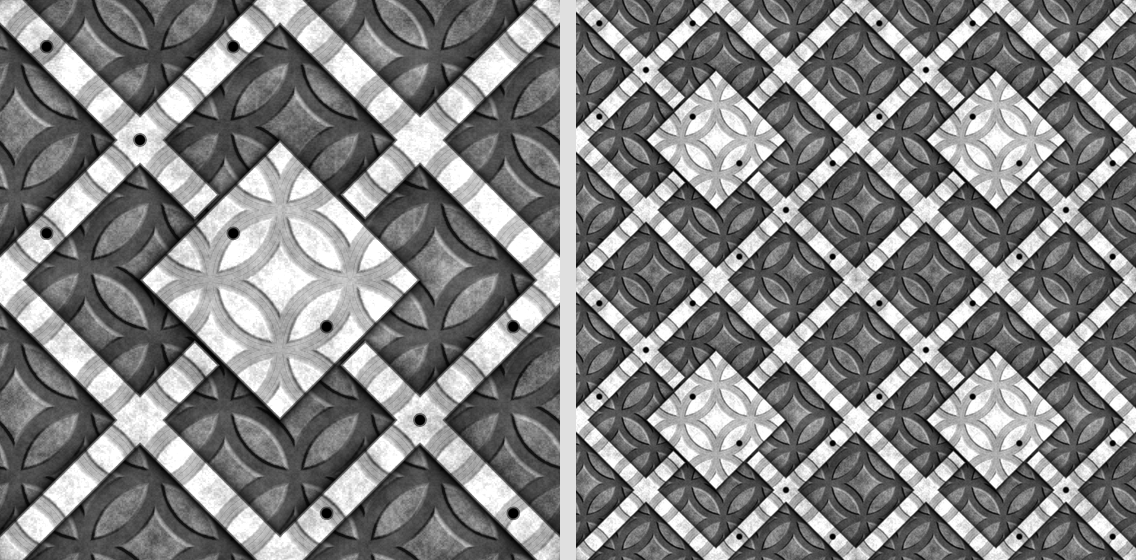
Left: one tile. Right: repeated 2 by 2.
Write a WebGL 1 fragment shader that draws this pattern.

```glsl
precision highp float;
// Pale worn straps and a central diamond plate, drilled with holes, lie over a
// darker carved floor. Both layers carry a lattice of interlocking circles, and
// the relief is lit by comparing its height on either side along the light.

uniform vec2 u_resolution;

#define RADIUS 0.125              // circle radius: 8 half-steps per tile
#define GROOVE 0.0095             // half width of the carved rings
#define BEVEL 0.008               // width of the sloping carved edge
#define STRAP 0.0443              // strap half width, diagonal coordinates
#define DIAMOND 0.25              // half diagonal of the centre plate
#define GAP 0.010                 // slit between straps and centre plate
#define HOLES 6.0                 // hole cells per side
#define HOLE_RADIUS 0.0102
#define SHADOW 0.011              // shadow falloff on the floor
#define FLOOR_OFFSET vec2(0.026, 0.0235)
#define LIGHT vec2(0.8, 0.6)

float hash(vec2 p) {
  return fract(sin(dot(p, vec2(127.1, 311.7))) * 43758.5453);
}

// Value noise that wraps after n cells.
float noise(vec2 p, float n) {
  vec2 i = floor(p * n), f = fract(p * n);
  f = f * f * (3.0 - 2.0 * f);
  vec2 a = mod(i, n), b = mod(i + 1.0, n);
  return mix(mix(hash(a), hash(vec2(b.x, a.y)), f.x),
             mix(hash(vec2(a.x, b.y)), hash(b), f.x), f.y);
}

// Blotches and fine grain, centred on zero.
float wear(vec2 p) {
  float sum = 0.0, freq = 12.0, amp = 0.22;
  for (int i = 0; i < 6; i++) {
    sum += amp * (noise(p, freq) - 0.5);
    freq *= 2.0;
    amp *= i < 3 ? 0.85 : 1.15;
  }
  return sum;
}

vec2 diagonal(vec2 p) {
  return vec2(p.x + p.y, p.x - p.y);
}

// Distance to the nearest arc of the circle lattice.
float arcDistance(vec2 p) {
  vec2 f = abs(mod(diagonal(p) + RADIUS, 2.0 * RADIUS) - RADIUS) * 0.70711;
  float next = 1.41421 * RADIUS;
  float own = abs(length(f) - RADIUS);
  float sideA = abs(length(f - vec2(next, 0.0)) - RADIUS);
  float sideB = abs(length(f - vec2(0.0, next)) - RADIUS);
  return min(own, min(sideA, sideB));
}

float carving(vec2 p) {
  return smoothstep(GROOVE, GROOVE + BEVEL, arcDistance(p));
}

// Positive on bevels that face the light, negative on those turned away.
float slope(vec2 p) {
  vec2 reach = LIGHT * BEVEL * 0.3;
  return carving(p - reach) - carving(p + reach);
}

// Signed distance to the raised straps and centre plate.
float plates(vec2 p) {
  vec2 s = abs(mod(diagonal(p) + 0.25, 0.5) - 0.25);
  vec2 c = abs(p - 0.5);
  float reach = c.x + c.y;
  float strap = max(min(s.x, s.y) - STRAP, DIAMOND + GAP - reach);
  return min(strap, reach - DIAMOND) * 0.70711;
}

// Distance to a hole rim; holes fill alternate cells of two opposite quarters.
float holes(vec2 p) {
  vec2 cell = floor(p * HOLES);
  vec2 quarter = floor(cell / 3.0);
  float used = mod(cell.x + cell.y, 2.0) * mod(quarter.x + quarter.y, 2.0);
  float d = length(fract(p * HOLES) - 0.5) / HOLES - HOLE_RADIUS;
  return used > 0.5 ? d : 1.0;
}

float floorTone(vec2 p, float grain) {
  vec2 q = p - FLOOR_OFFSET;
  float h = carving(q), s = slope(q);
  float tone = mix(0.31, 0.50, h) + grain * mix(0.35, 0.75, h);
  tone += s * (s > 0.0 ? 0.50 : 0.34) - 0.55 * h * (1.0 - h);
  float shade = exp(-max(plates(p + LIGHT * 0.003), 0.0) / SHADOW);
  return max(tone, 0.07) * (1.0 - 0.88 * shade);
}

float plateTone(vec2 p, float grain, float edge) {
  float h = carving(p), s = slope(p);
  float tone = mix(0.70, 0.95, h) + grain * mix(0.5, 0.85, h);
  tone += s * (s > 0.0 ? 0.30 : 0.32) - 0.65 * h * (1.0 - h);
  // Fine scored line inside each ring.
  tone -= 0.07 * (1.0 - smoothstep(0.0, 0.0015, abs(arcDistance(p) - 0.005)));
  // Dark chamfer along the plate outline.
  tone *= mix(0.40, 1.0, smoothstep(0.0015, 0.0045, -edge));
  return tone;
}

void main() {
  vec2 p = gl_FragCoord.xy / u_resolution;
  float soft = 0.8 / min(u_resolution.x, u_resolution.y);
  float grain = wear(p);
  float edge = plates(p);
  float onPlate = 1.0 - smoothstep(-soft, soft, edge);
  float tone = mix(floorTone(p, grain), plateTone(p, grain, edge), onPlate);

  // Drilled holes with a grey rim.
  float d = holes(p);
  tone *= mix(0.50, 1.0, smoothstep(0.001, 0.003, d));
  tone *= smoothstep(-0.001 - soft, -0.001 + soft, d);
  gl_FragColor = vec4(vec3(clamp(tone, 0.0, 1.0)), 1.0);
}
```
